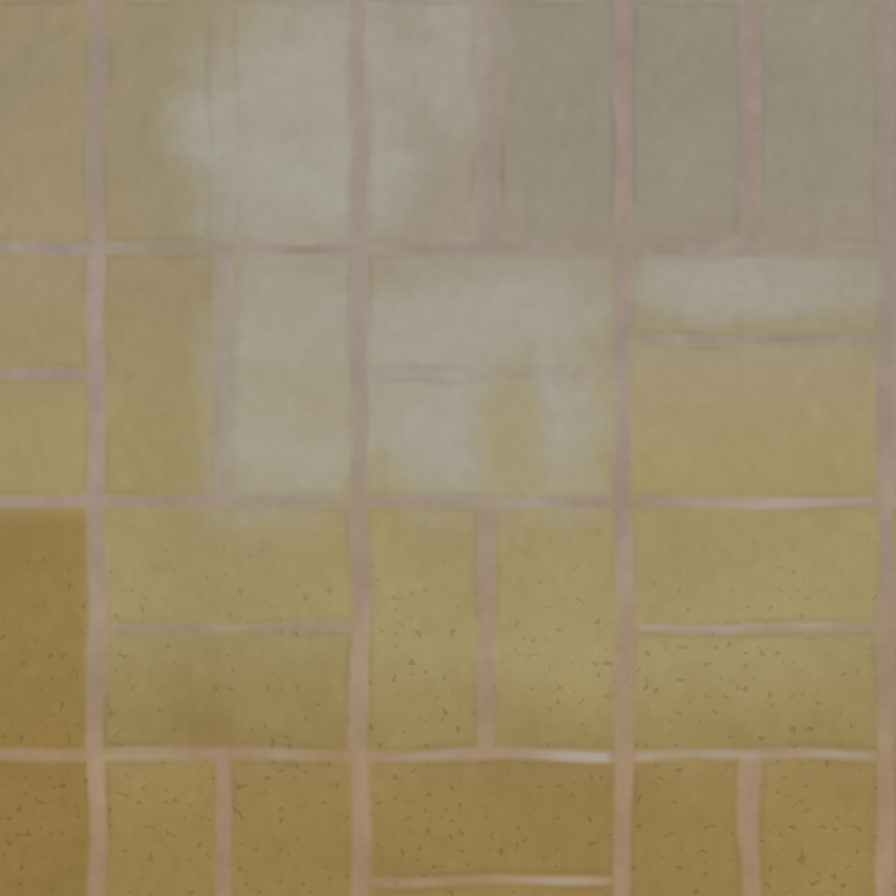
A Shadertoy shader for this texture:

```glsl
// Worn ochre brick paving in a basket weave, with faded mauve joints and pale mineral haze.

vec2 hash2(vec2 p) {
    p = vec2(dot(p, vec2(127.1, 311.7)), dot(p, vec2(269.5, 183.3)));
    return fract(sin(p) * 43758.55);
}

// Gradient noise, roughly -0.7 to 0.7
float noise(vec2 p) {
    vec2 i = floor(p), f = p - i, u = f * f * f * (f * (f * 6.0 - 15.0) + 10.0);
    vec4 g;
    for (int k = 0; k < 4; k++) {
        vec2 corner = vec2(k & 1, k >> 1);
        g[k] = dot(hash2(i + corner) * 2.0 - 1.0, f - corner);
    }
    return mix(mix(g.x, g.y, u.x), mix(g.z, g.w, u.x), u.y);
}

float fbm(vec2 p) {
    float sum = 0.0, amp = 0.6;
    for (int k = 0; k < 4; k++) {
        sum += amp * noise(p);
        p = p * 2.03 + 7.1;
        amp *= 0.5;
    }
    return sum;
}

// Soft-edged spot with an irregular rim
float spot(vec2 uv, vec2 center, vec2 radius, float rough) {
    return 1.0 - smoothstep(0.45, 1.25, length((uv - center) / radius) + rough);
}

void mainImage(out vec4 fragColor, in vec2 fragCoord) {
    vec2 uv = fragCoord / iResolution.xy;
    float broad = fbm(uv * 6.0 + 3.0);
    float grain = fbm(uv * vec2(60.0, 42.0));

    // Square cells, each holding a pair of bricks
    vec2 size = vec2(0.294, 0.2825);
    vec2 wobble = 0.007 * vec2(noise(uv * 8.0), noise(uv * 8.0 + 31.0));
    vec2 p = (uv + wobble - vec2(0.107, 0.158)) / size;
    vec2 cell = floor(p), f = p - cell;

    // Orientation alternates, apart from one turned pair, one corner and the top course
    bool turned = cell == vec2(2.0, 1.0);
    bool level = cell.y < 1.5 && (mod(cell.x + cell.y, 2.0) < 0.5 || turned)
        && cell != vec2(-1.0, -1.0);
    float cut = turned ? 0.64 : level ? 0.5 : 0.485;
    float along = level ? f.y : f.x;
    float id = hash2(cell * 2.0 + (along > cut ? 0.37 : 0.0)).x;

    // Signed distances to the joints, in canvas units; widths drift along each joint
    float drift = 0.004 * noise(uv * 9.0 + 17.0);
    vec2 edge = min(f, 1.0 - f) * size - vec2(0.0095, 0.0065) - drift;
    float width = level ? 0.005 : 0.0075 + 0.005 * hash2(cell + 5.0).y;
    float split = abs(along - cut) * (level ? size.y : size.x) - width - drift;
    float d = min(min(edge.x, edge.y), split);

    // Pale haze, brushed thin in streaks
    float rough = broad * 1.2;
    float haze = spot(uv, vec2(0.54, 0.59), vec2(0.19, 0.16), rough);
    haze = max(haze, spot(uv, vec2(0.34, 0.86), vec2(0.14, 0.20), rough));
    haze = max(haze, 0.85 * spot(uv, vec2(0.33, 0.57), vec2(0.10, 0.18), rough));
    haze = max(haze, 0.9 * spot(uv, vec2(0.84, 0.68), vec2(0.17, 0.05), rough));
    haze = max(haze, 0.8 * spot(uv, vec2(0.51, 0.95), vec2(0.06, 0.13), rough));
    haze *= smoothstep(0.36, 0.46, uv.y);
    haze *= 1.0 - 0.7 * spot(uv, vec2(0.57, 0.53), vec2(0.045, 0.08), rough);
    haze *= clamp(0.9 + 0.7 * fbm(uv * vec2(7.0, 15.0) + 40.0), 0.0, 1.1);

    // Brick colour: ochre below, straw in the middle, taupe above
    float height = uv.y + 0.08 * broad + 0.04 * (id - 0.5);
    vec3 brick = mix(vec3(0.58, 0.485, 0.295), vec3(0.625, 0.565, 0.40), smoothstep(0.08, 0.30, height));
    vec3 taupe = mix(vec3(0.60, 0.545, 0.425), vec3(0.595, 0.555, 0.49), smoothstep(0.1, 0.5, uv.x));
    brick = mix(brick, taupe, smoothstep(0.45, 0.8, height));
    float burnt = (1.0 - smoothstep(0.085, 0.11, uv.x)) * (1.0 - smoothstep(0.41, 0.45, uv.y));
    brick = mix(brick, vec3(0.56, 0.45, 0.25), 0.8 * burnt);
    brick *= 1.0 + 0.04 * (id - 0.5) + 0.08 * broad;
    brick = mix(brick, vec3(0.645, 0.63, 0.585), 0.9 * haze);
    brick += 0.03 * grain;

    // Faint pits on the lower, cleaner bricks
    float pits = smoothstep(0.22, 0.5, noise(uv * 110.0) + 0.25 * broad);
    brick *= 1.0 - 0.10 * pits * (1.0 - smoothstep(0.25, 0.5, uv.y));

    // Worn arrises: broken shadow and light beside the joints
    float rim = exp(-pow((d - 0.003) / 0.004, 2.0));
    float wear = noise(uv * vec2(11.0, 13.0) + 9.0);
    brick *= 1.0 + rim * (0.09 * wear - 0.02);

    // Mauve mortar, streaked along its length
    vec3 mortar = mix(vec3(0.63, 0.525, 0.42), vec3(0.61, 0.545, 0.50), smoothstep(0.0, 0.6, uv.y));
    mortar += 0.04 * grain + 0.07 * noise(uv * vec2(13.0, 10.0) + 60.0);

    // Chalky deposit on some level joints toward the lower right
    float bed = level ? min(edge.y, split) : edge.y;
    float chalk = 1.0 - smoothstep(-0.005, 0.004, bed + 0.004 * grain);
    chalk *= smoothstep(0.36, 0.46, uv.x) * (1.0 - smoothstep(0.46, 0.50, uv.y));
    chalk *= smoothstep(-0.2, 0.4, noise(uv * vec2(9.0, 17.0) + 4.0));
    chalk *= smoothstep(0.0, 0.012, edge.x) * smoothstep(0.40, 0.68, uv.x + broad * 0.3);
    mortar = mix(mortar, vec3(0.69, 0.66, 0.62), 0.8 * chalk);

    // Soft joint masks: level joints fade in places, haze buries joints inside a pair
    float soft = max(0.0042, 1.0 / iResolution.y);
    vec2 outer = 1.0 - smoothstep(vec2(-soft), vec2(soft), edge);
    float inner = 1.0 - smoothstep(-soft, soft, split);
    float fade = clamp(0.8 + 0.7 * noise(uv * 7.0 + 23.0), 0.45, 1.0);
    inner *= (1.0 - 0.8 * haze) * (level ? fade : 0.92);
    inner *= cell == vec2(0.0, 2.0) ? 0.15 : 1.0;
    float joint = max(max(outer.x * (0.93 - 0.2 * haze), outer.y * fade), inner);
    fragColor = vec4(clamp(mix(brick, mortar, joint), 0.0, 1.0), 1.0);
}
```
